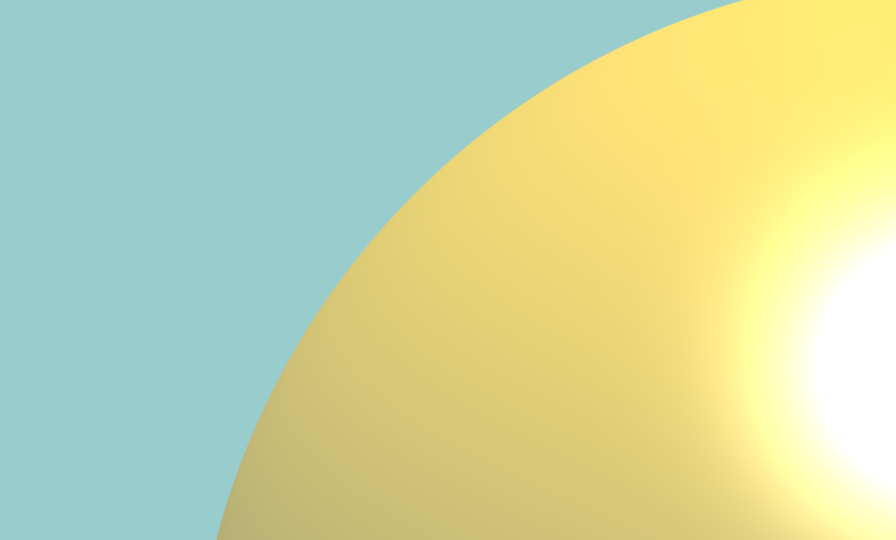
Reproduce this background procedurally as a WebGL 2 fragment shader.

```glsl
#version 300 es
precision highp float;
// A large glossy yellow ball rising from the lower right over a flat teal ground.
// The ball is a disc with a rebuilt sphere normal, shaded by a soft light from
// above; a round highlight is added and each channel saturates in turn.

#define BALL_CENTER vec2(1.765, -0.3555)
#define BALL_RADIUS 1.410
#define LIGHT_DIR vec3(0.186, 0.949, 0.257)
#define GLOW_CENTER vec2(1.755, 0.320)
#define GLOW_WIDTH 0.261
#define GLOW_STRENGTH 1.26
#define GROUND_COLOR vec3(0.600, 0.800, 0.800)
#define AMBIENT_COLOR vec3(0.675, 0.658, 0.462)
#define DIFFUSE_COLOR vec3(0.400, 0.288, 0.000)

uniform vec2 u_resolution;
out vec4 outColor;

// Normal of the sphere seen from the front; flat at and beyond the rim.
vec3 sphereNormal(vec2 offset) {
    vec2 n = offset / BALL_RADIUS;
    return vec3(n, sqrt(max(0.0, 1.0 - dot(n, n))));
}

// Gaussian highlight.
float glow(vec2 p) {
    vec2 d = (p - GLOW_CENTER) / GLOW_WIDTH;
    return GLOW_STRENGTH * exp(-dot(d, d));
}

vec3 ballColor(vec2 p) {
    float diffuse = max(0.0, dot(sphereNormal(p - BALL_CENTER), LIGHT_DIR));
    return min(AMBIENT_COLOR + DIFFUSE_COLOR * diffuse + glow(p), 1.0);
}

void main() {
    // Canvas height is one unit.
    vec2 p = gl_FragCoord.xy / u_resolution.y;
    float pixel = 1.0 / u_resolution.y;

    // Smooth disc coverage.
    float edge = length(p - BALL_CENTER) - BALL_RADIUS;
    float coverage = 1.0 - smoothstep(-pixel, pixel, edge);

    outColor = vec4(mix(GROUND_COLOR, ballColor(p), coverage), 1.0);
}
```
